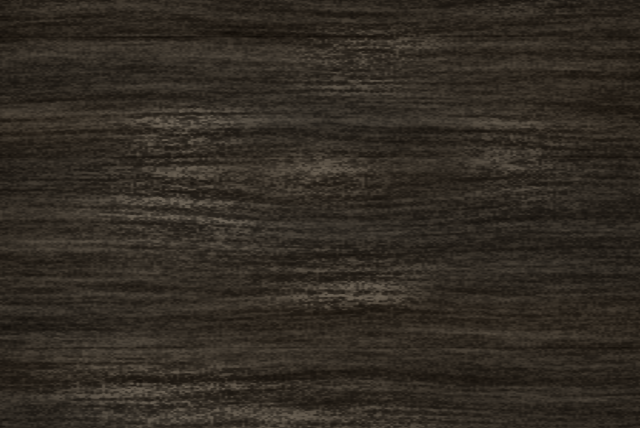
This texture is drawn by a WebGL 2 fragment shader. Its source:

```glsl
#version 300 es
precision highp float;
// Dark, brushed wood planks with horizontal grain.
// Stretched value noise forms bands, fibres and pores; the grain opens
// around one figure, and worn patches catch a pale, broken sheen.

#define BASE_TONE 0.35
#define BAND_GAIN 0.72
#define FIBRE_GAIN 0.86
#define PORE_GAIN 0.86
#define SHEEN_GAIN 1.25
#define SEAM_DEPTH 0.30
#define EDGE_SHADE 0.20
#define WAVE_HEIGHT 0.026
#define SHADOW_SOFTNESS 0.65
#define FIGURE_CENTER vec2(0.76, 0.585)
#define DARK_WOOD vec3(0.140, 0.118, 0.092)
#define PALE_WOOD vec3(0.300, 0.270, 0.230)

uniform vec2 u_resolution;
out vec4 fragColor;

// Integer hash of a lattice cell, 0 to 1
float hash(vec2 cell) {
    uvec2 q = uvec2(ivec2(cell)) * uvec2(1597u, 3571u);
    uint h = (q.x ^ (q.y << 7)) * 747797u + q.y * 9277u;
    h = (h ^ (h >> 15)) * 739397u;
    h = (h ^ (h >> 13)) * 277803u;
    h ^= h >> 16;
    return float(h & 65535u) / 65535.0;
}

// Smooth value noise, 0 to 1
float noise(vec2 p) {
    vec2 cell = floor(p);
    vec2 f = fract(p);
    f = f * f * (3.0 - 2.0 * f);
    float low = mix(hash(cell), hash(cell + vec2(1, 0)), f.x);
    float high = mix(hash(cell + vec2(0, 1)), hash(cell + vec2(1, 1)), f.x);
    return mix(low, high, f.y);
}

// Noise centred on zero, with its own region of the lattice
float grain(vec2 p, vec2 scale, float seed) {
    return noise(p * scale + seed * vec2(37.3, 71.9)) - 0.5;
}

// Bend the fibres in slow waves and spread them around the figure
vec2 bendGrain(vec2 p) {
    vec2 d = p - FIGURE_CENTER;
    float figure = exp(-d.x * d.x * 9.0 - d.y * d.y * 70.0);
    p.y -= d.y * 0.38 * figure;
    p.y += WAVE_HEIGHT * grain(p, vec2(2.0, 4.0), 1.0);
    p.y += 0.2 * WAVE_HEIGHT * grain(p, vec2(6.0, 14.0), 2.0);
    return p;
}

// Broad growth bands
float bands(vec2 p) {
    return 0.50 * grain(p, vec2(1.1, 11.0), 3.0)
         + 0.50 * grain(p, vec2(1.6, 29.0), 4.0);
}

// Long thin fibres
float fibres(vec2 p) {
    return 0.32 * grain(p, vec2(2.2, 58.0), 5.0)
         + 0.54 * grain(p, vec2(3.8, 115.0), 6.0)
         + 0.54 * grain(p, vec2(9.0, 185.0), 7.0);
}

// Short broken pores and speckle
float pores(vec2 p) {
    return 0.42 * grain(p, vec2(48.0, 190.0), 8.0)
         + 0.62 * grain(p, vec2(150.0, 260.0), 9.0);
}

// Worn patches, strongest near the figure
float sheenMask(vec2 p) {
    vec2 d = p - FIGURE_CENTER;
    float patches = noise(p * vec2(2.4, 10.0) + vec2(11.0, 83.0));
    float figure = exp(-d.x * d.x * 50.0 - d.y * d.y * 550.0);
    float inner = smoothstep(0.0, 0.4, p.x) * smoothstep(1.5, 1.05, p.x);
    return inner * (0.55 * smoothstep(0.50, 1.0, patches) + 0.40 * figure);
}

// Thin plank joints with a soft shadow above each
float seams(vec2 p) {
    vec3 heights = vec3(0.187, 0.633, 0.914);
    float shade = 0.0;
    for (int i = 0; i < 3; i++) {
        float d = p.y - heights[i] - 0.003 * grain(p, vec2(4.0, 1.0), 20.0);
        float wear = 0.35 + 0.65 * noise(vec2(p.x * 5.0, float(i) * 9.0));
        float line = 1.0 - smoothstep(0.0006, 0.0032, abs(d));
        float shadow = 0.45 * exp(-abs(d) * 55.0) * smoothstep(-0.002, 0.002, d);
        shade += wear * (line + shadow);
    }
    return shade;
}

void main() {
    vec2 p = gl_FragCoord.xy / u_resolution.y;
    vec2 uv = gl_FragCoord.xy / u_resolution;
    vec2 g = bendGrain(p);

    // Wood tone; pores keep their size where the fibres spread
    float fibre = fibres(g);
    float pore = pores(p);
    float tone = BASE_TONE + BAND_GAIN * bands(g)
               + FIBRE_GAIN * fibre + PORE_GAIN * pore;

    // Sheen on raised fibres, then joints and darker borders
    float raised = clamp(0.42 + 1.3 * fibre + 1.6 * pore, 0.0, 1.0);
    tone += SHEEN_GAIN * sheenMask(g) * raised * (0.5 + raised);
    tone -= SEAM_DEPTH * seams(p);
    vec2 edge = abs(uv * 2.0 - 1.0);
    tone -= EDGE_SHADE * (pow(edge.x, 4.0) + 0.5 * pow(edge.y, 6.0));

    // Compressed shadows and a slow warm and cool drift
    tone = max(tone, 0.0) + SHADOW_SOFTNESS * min(tone, 0.0);
    float warmth = grain(g, vec2(1.5, 9.0), 13.0) + 0.6 * pore;
    vec3 color = mix(DARK_WOOD, PALE_WOOD, min(tone, 1.7));
    color += warmth * vec3(0.008, 0.0, -0.008);
    fragColor = vec4(clamp(color, 0.0, 1.0), 1.0);
}
```
